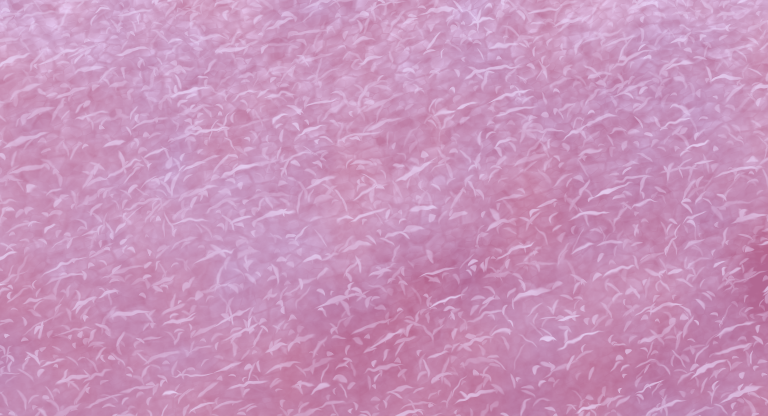
Write a WebGL 2 fragment shader that draws this texture.

```glsl
#version 300 es
precision highp float;
// Close view of pink skin: a mottled flush under soft light, covered by
// small tilted facets (Voronoi cells) and by bright tapered glints that
// are scattered in slanted rows along the fine creases.

uniform vec2 u_resolution;
out vec4 fragColor;

const vec3 DEEP = vec3(0.735, 0.475, 0.635);
const vec3 MID = vec3(0.798, 0.615, 0.767);
const vec3 PALE = vec3(0.885, 0.765, 0.915);
const vec3 SHINE = vec3(0.925, 0.860, 0.985);
const float CREASE_ANGLE = 0.30;               // slant of the main creases
const vec2 FACET_SIZE = vec2(0.046, 0.031);
const float FACET_CONTRAST = 0.36;
const float BASE_TONE = 0.36;
const float MOTTLE = 0.42;
const float GRAIN = 0.20;

// Integer hash giving three values in 0..1
vec3 hash3(ivec2 cell, int seed) {
  uvec3 v = uvec3(ivec3(cell, seed)) * 1664525u + 1013904223u;
  v.x += v.y * v.z; v.y += v.z * v.x; v.z += v.x * v.y;
  v ^= v >> 16u;
  v.x += v.y * v.z; v.y += v.z * v.x; v.z += v.x * v.y;
  return vec3(v >> 8u) / 16777216.0;
}

float noise(vec2 p, int seed) {
  ivec2 i = ivec2(floor(p));
  vec2 f = fract(p);
  f = f * f * (3.0 - 2.0 * f);
  float low = mix(hash3(i, seed).x, hash3(i + ivec2(1, 0), seed).x, f.x);
  float high = mix(hash3(i + ivec2(0, 1), seed).x, hash3(i + ivec2(1, 1), seed).x, f.x);
  return mix(low, high, f.y);
}

float fbm(vec2 p, int seed) {
  float sum = 0.0, gain = 0.5;
  for (int k = 0; k < 4; k++) {
    sum += gain * noise(p, seed + k);
    p = p * 2.03 + 7.1;
    gain *= 0.5;
  }
  return sum / 0.9375;
}

// Coordinates turned so that x runs along the given angle
vec2 turn(vec2 p, float angle) {
  float c = cos(angle), s = sin(angle);
  return vec2(c * p.x + s * p.y, c * p.y - s * p.x);
}

// Light on randomly tilted cells, fading to a dark seam at their borders
float facets(vec2 p, int seed) {
  ivec2 home = ivec2(floor(p));
  float nearest = 9.0, second = 9.0, light = 0.0;
  for (int j = -1; j <= 1; j++)
    for (int i = -1; i <= 1; i++) {
      ivec2 cell = home + ivec2(i, j);
      vec3 h = hash3(cell, seed);
      vec2 d = p - vec2(cell) - 0.1 - 0.8 * h.xy;
      float dist = length(d);
      if (dist < nearest) {
        second = nearest;
        nearest = dist;
        float tilt = 6.2832 * h.z;
        light = dot(d, vec2(cos(tilt), sin(tilt))) + 0.9 * (fract(h.z * 7.0) - 0.5);
      } else second = min(second, dist);
    }
  float inside = smoothstep(0.0, 0.30, second - nearest);
  return light * inside - 0.16 * (1.0 - inside);
}

// Tapered strokes scattered in rows along one direction
float glints(vec2 p, float angle, vec2 size, float halfWidth, float spread, float density, int seed) {
  vec2 q = turn(p, angle);
  ivec2 home = ivec2(floor(q / size));
  float pixel = 1.0 / u_resolution.y, sum = 0.0;
  for (int j = -1; j <= 1; j++)
    for (int i = -1; i <= 1; i++) {
      ivec2 cell = home + ivec2(i, j);
      vec3 h = hash3(cell, seed), g = hash3(cell, seed + 50);
      if (g.x > density) continue;
      vec2 d = q - (vec2(cell) + 0.5 + (h.xy - 0.5) * vec2(0.8, 0.5)) * size;
      d = turn(d, (h.z - 0.5) * spread);
      float reach = size.x * mix(0.22, 0.62, g.y);
      float along = d.x / reach;
      d.y += halfWidth * (1.2 * along * along + 1.6 * (noise(q * 70.0, seed) - 0.5));
      float w = halfWidth * (1.0 - along * along) * mix(0.5, 1.1, g.z);
      float body = 1.0 - smoothstep(-pixel, pixel, abs(d.y) - w);
      float ends = 1.0 - smoothstep(0.65, 1.0, abs(along));
      sum = max(sum, body * ends * mix(0.40, 1.0, fract(g.z * 9.0)));
    }
  return sum;
}

void main() {
  vec2 uv = gl_FragCoord.xy / u_resolution;
  vec2 p = gl_FragCoord.xy / u_resolution.y;
  vec2 bend = vec2(fbm(p * 4.0, 1), fbm(p * 4.0, 11)) - 0.5;
  vec2 warped = p + 0.06 * bend;

  // Broad light and flushed patches
  vec2 band = turn(p - vec2(1.05, 0.31), 0.55) / vec2(0.42, 0.13);
  vec2 rim = (p - vec2(1.87, 0.33)) / vec2(0.11, 0.13);
  float flush = 0.20 * exp(-dot(band, band)) + 0.55 * exp(-dot(rim, rim));
  float tone = BASE_TONE + 0.42 * (uv.y - 0.5) + 0.14 * (0.5 - uv.x) - flush;
  tone += MOTTLE * (fbm(turn(p, CREASE_ANGLE) * vec2(3.5, 6.0), 21) - 0.5);

  // Skin relief
  float sheen = clamp(0.55 + 0.75 * (uv.y - 0.35) + 0.5 * (fbm(p * 5.0, 31) - 0.5), 0.35, 1.2);
  vec2 creased = turn(warped, CREASE_ANGLE);
  tone += FACET_CONTRAST * sheen * facets(creased / FACET_SIZE, 41);
  tone += 0.5 * FACET_CONTRAST * sheen * facets(creased / FACET_SIZE * 2.1 + 3.7, 43);
  tone += GRAIN * (fbm(p * 75.0, 51) - 0.5);

  // Glints: long crease lines, crossing lines, small flecks
  float shine = glints(warped, CREASE_ANGLE, vec2(0.105, 0.058), 0.0052, 0.35, 0.78, 61);
  shine = max(shine, 0.75 * glints(warped, 0.95, vec2(0.062, 0.050), 0.0042, 0.8, 0.55, 62));
  shine = max(shine, 0.70 * glints(warped, -0.85, vec2(0.050, 0.046), 0.0042, 0.9, 0.50, 63));
  shine = max(shine, 0.80 * glints(warped, 0.45, vec2(0.032, 0.027), 0.0050, 2.2, 0.45, 64));
  shine *= mix(0.55, 1.0, noise(p * 22.0, 71));

  vec3 color = mix(DEEP, MID, clamp(tone * 2.0, -0.5, 1.0));
  color = mix(color, PALE, clamp(tone * 2.0 - 1.0, 0.0, 1.15));
  color += vec3(0.02, -0.01, -0.03) * (fbm(p * 7.0, 81) - 0.5) * 2.0;
  color = mix(color, SHINE, 0.85 * shine);
  fragColor = vec4(clamp(color, 0.0, 1.0), 1.0);
}
```
